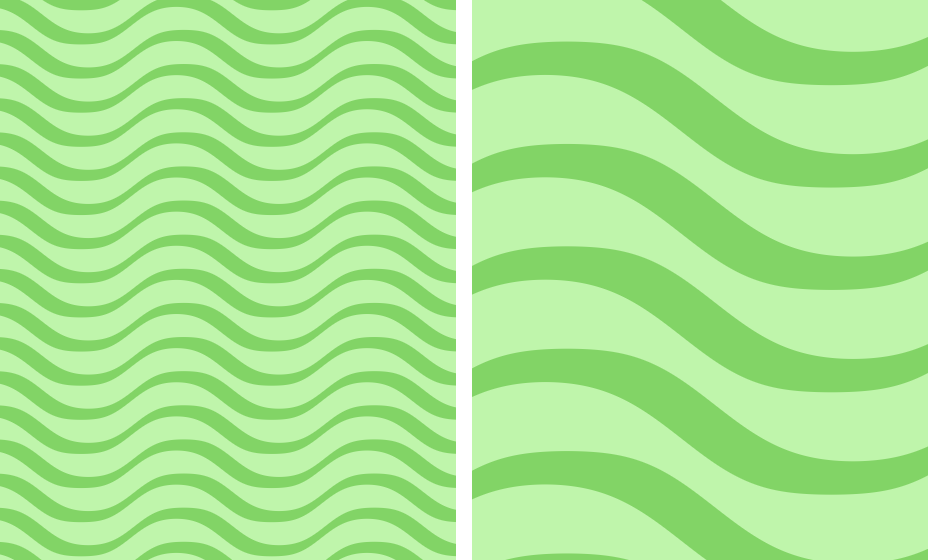
Left, the full canvas; right, a detail of the centre.
A Shadertoy shader for this pattern:

```glsl
// Stacked green wavy ribbons, thicker on the falling slopes than on the rising ones.

const float TAU = 6.2831853;

// Height of a ribbon edge in rows (downwards); u is in wavelengths from a crest.
// Crests are slightly flattened; bulge pushes the slopes down, or up if negative.
float waveEdge(float u, float bulge) {
    float a = TAU * u;
    return -0.55 * (cos(a) - 0.06 * cos(3.0 * a)) / 0.94 + bulge * (1.0 - cos(2.0 * a));
}

void mainImage(out vec4 fragColor, in vec2 fragCoord) {
    vec2 uv = fragCoord / iResolution.y;
    float u = (uv.x - 0.328) / 0.3405;   // wavelengths across
    float row = (1.0 - uv.y) * 16.41;    // ribbons counted from the top

    // The lower edge runs slightly ahead of the upper one
    float upper = 1.426 + waveEdge(u, -0.019);
    float lower = 1.752 + waveEdge(u + 0.038, 0.027);

    // Signed distance to the nearest ribbon, in rows
    float offset = row - 0.5 * (upper + lower);
    float d = abs(fract(offset + 0.5) - 0.5) - 0.5 * (lower - upper);

    // Smooth edge about one pixel wide
    float pixel = length(vec2(dFdx(offset), dFdy(offset)));
    float ribbon = clamp(0.5 - d / pixel, 0.0, 1.0);

    vec3 color = mix(vec3(0.75, 0.96, 0.67), vec3(0.51, 0.83, 0.40), ribbon);
    fragColor = vec4(color, 1.0);
}
```
